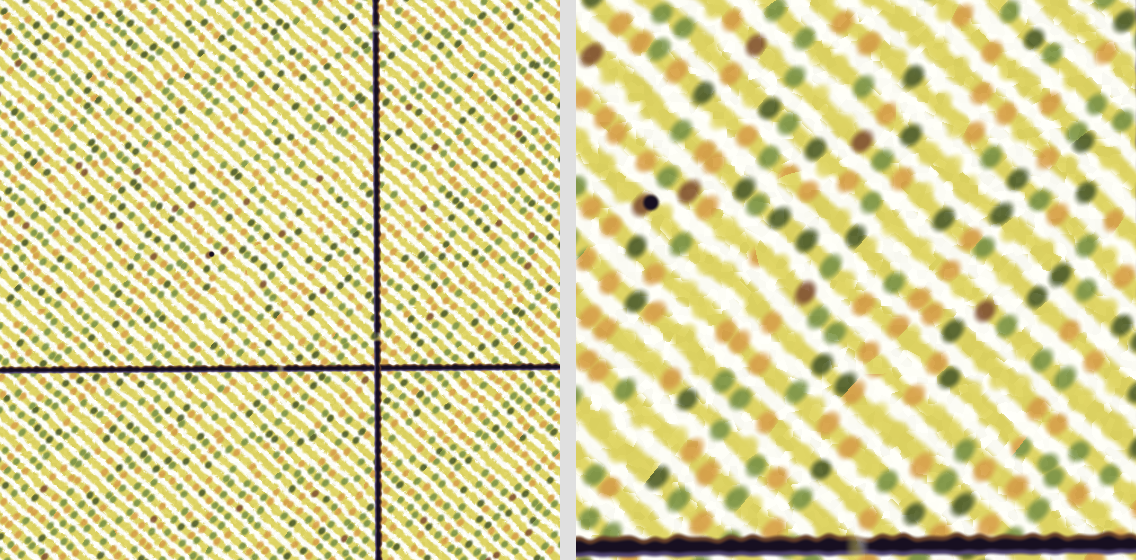
Left: the whole. Right: its middle third, enlarged.
Write a WebGL 1 fragment shader that draws this pattern.

```glsl
precision highp float;
// Fine diagonal yellow-green hatching with speckled ink, crossed by two dark rules.

uniform vec2 u_resolution;

const vec2 STRIPES = vec2(29.5, 32.0);  // repeats across and down
const float FLECK_RATE = 58.0;          // flecks per unit along a stripe

const vec3 PAPER = vec3(0.99, 0.99, 0.96);
const vec3 YELLOW = vec3(0.87, 0.83, 0.39);
const vec3 GREEN = vec3(0.47, 0.57, 0.28);
const vec3 ORANGE = vec3(0.84, 0.62, 0.29);
const vec3 BROWN = vec3(0.40, 0.25, 0.16);
const vec3 VIOLET = vec3(0.31, 0.26, 0.44);
const vec3 DARK = vec3(0.09, 0.06, 0.13);

float hash(vec2 p) {
  return fract(sin(dot(p, vec2(127.1, 311.7))) * 4375.85);
}

// Cellular noise: x = distance to the nearest point, y = its random id.
// Jitter sets how far points stray from their cell centres on each axis.
vec2 cellular(vec2 p, vec2 jitter) {
  vec2 cell = floor(p);
  vec2 nearest = vec2(8.0, 0.0);
  for (int j = -1; j <= 1; j++) {
    for (int i = -1; i <= 1; i++) {
      vec2 id = cell + vec2(float(i), float(j));
      vec2 offset = vec2(hash(id), hash(id + 37.3)) - 0.5;
      float d = length(id + 0.5 + offset * jitter - p);
      if (d < nearest.x) nearest = vec2(d, hash(id + 71.9));
    }
  }
  return nearest;
}

// Layered sines, roughly -1 to 1.
float waves(vec2 p) {
  return 0.5 * sin(p.x + 1.7 * sin(p.y * 0.8))
       + 0.3 * sin(p.y * 1.9 - p.x * 1.3 + 2.0)
       + 0.2 * sin(p.x * 3.7 + p.y * 3.1);
}

// Ink density: lighter above the middle, heavier towards the lower left.
float inkTone(vec2 uv) {
  vec2 fromGlow = (uv - vec2(0.48, 0.60)) * vec2(1.0, 1.2);
  float glow = exp(-12.0 * dot(fromGlow, fromGlow));
  return 0.12 * waves(uv * 9.0) - 0.32 * glow + 0.22 * (0.5 - uv.y);
}

vec3 hatching(vec2 uv, float tone, float grain) {
  float phase = dot(uv, STRIPES) + 0.10 * waves(uv * 40.0);
  float along = dot(uv, vec2(STRIPES.y, -STRIPES.x)) / length(STRIPES);
  float d = abs(fract(phase) - 0.5) + 0.13 * (grain - 0.5) - 0.10 * tone;
  float stripe = 1.0 - smoothstep(0.14, 0.38, d);
  vec3 color = mix(PAPER, YELLOW, stripe);

  // Flecks of green, orange and brown sit on the stripe centres.
  vec2 fleck = cellular(vec2(phase, along * FLECK_RATE), vec2(0.25, 0.7));
  float spot = 1.0 - smoothstep(0.16, 0.46, fleck.x);
  float kind = fleck.y - 0.35 * tone;
  vec3 ink = mix(GREEN, ORANGE, step(0.40, kind));
  ink = mix(ink, YELLOW, step(0.68, kind));
  ink = mix(ink, GREEN * 0.62, step(fleck.y, 0.11));
  ink = mix(ink, BROWN * 1.25, step(0.975, fleck.y));
  return mix(color, ink, spot * 0.88);
}

// Lays a rough rule over a colour: dark core, brown and violet fringes.
vec3 rule(vec3 color, float offset, float along, float halfWidth, float seed, float soft) {
  float rough = 0.0008 * waves(vec2(along * 150.0, seed))
              + 0.0005 * sin(along * 420.0 + seed);
  float wear = smoothstep(0.91, 1.0, sin(along * 23.0 + seed) * 0.55
             + sin(along * 57.0 + seed * 2.0) * 0.45);
  float d = abs(offset + rough * 0.5) + rough;
  float body = 1.0 - smoothstep(halfWidth - soft, halfWidth + soft, d);
  float core = 1.0 - smoothstep(halfWidth * 0.55 - soft, halfWidth * 0.55 + soft, d);
  vec3 fringe = mix(VIOLET, BROWN, smoothstep(-0.002, 0.002, offset));
  vec3 ink = mix(fringe, DARK, core);
  return mix(color, ink, body * (1.0 - 0.65 * wear));
}

float blot(vec2 p, float radius, float soft) {
  return 1.0 - smoothstep(radius - soft, radius + soft, length(p));
}

void main() {
  vec2 uv = gl_FragCoord.xy / u_resolution;
  float soft = max(0.0015, 1.0 / min(u_resolution.x, u_resolution.y));
  vec2 grain = cellular(uv * 190.0, vec2(0.9));

  vec3 color = hatching(uv, inkTone(uv), grain.y);
  color += 0.035 * (grain.y - 0.5);

  // Stray ink spot, then the two slightly tilted rules.
  color = mix(color, DARK, blot(uv - vec2(0.378, 0.546), 0.0045, soft));
  float ruleX = mix(0.676, 0.671, uv.y);
  float ruleY = mix(0.339, 0.345, uv.x);
  color = rule(color, uv.y - ruleY, uv.x, 0.0058, 2.3, soft);
  color = rule(color, uv.x - ruleX, uv.y, 0.0058, 5.1, soft);

  gl_FragColor = vec4(clamp(color, 0.0, 1.0), 1.0);
}
```
